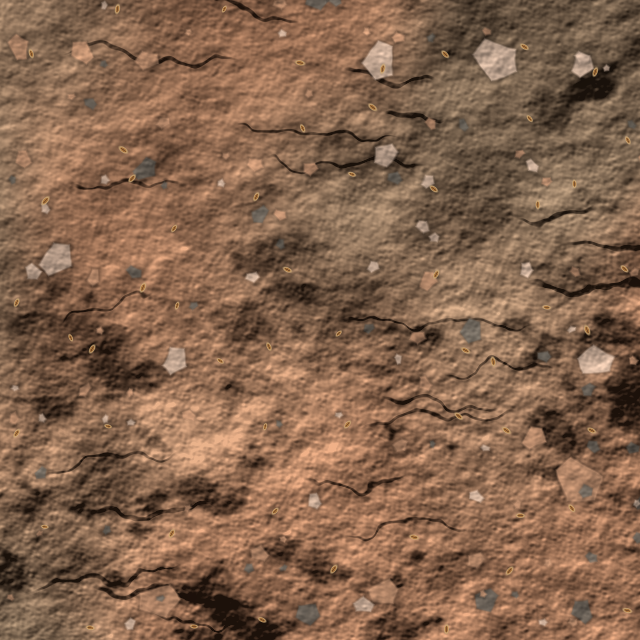
A Shadertoy shader for this texture:

```glsl
// Weathered clay soil: a relief of layered cellular noise lit from the upper left,
// broken by dark hollows and level cracks, with angular pebbles
// and small pale-rimmed seeds scattered on top.

const vec3 SHADOW = vec3(0.09, 0.055, 0.032);
const vec3 CLAY = vec3(0.81, 0.645, 0.525);
const vec3 RED_EARTH = vec3(1.06, 0.97, 0.91);
const vec3 GREY_EARTH = vec3(0.95, 1.0, 0.99);
const vec3 PALE_STONE = vec3(0.80, 0.69, 0.61);
const vec3 SLATE_STONE = vec3(0.39, 0.37, 0.34);
const vec3 SALMON_STONE = vec3(0.72, 0.54, 0.42);
const vec3 SEED_RIM = vec3(0.80, 0.66, 0.46);
const vec3 SEED_BODY = vec3(0.68, 0.46, 0.23);
const vec3 SEED_STRIPE = vec3(0.36, 0.23, 0.12);
const vec2 LIGHT_STEP = vec2(-0.0022, 0.0034);
const vec2 SEED_SIZE = vec2(0.0038, 0.0076);
const float SEED_GRID = 8.0;
const float BASE_TONE = 0.64;
const float HEIGHT_GAIN = 0.16;
const float SHADE_GAIN = 1.25;
const int CRACKS = 22;

vec3 hash3(vec2 p) {
    vec3 q = fract(p.xyx * vec3(0.1031, 0.1030, 0.0973));
    q += dot(q, q.yxz + 33.33);
    return fract((q.xxy + q.yzz) * q.zyx);
}

mat2 rotate(float a) {
    return mat2(cos(a), -sin(a), sin(a), cos(a));
}

// Cellular noise: one signed soft bump per cell, roughly -1 to 1
float bumps(vec2 p) {
    vec2 cell = floor(p), f = p - cell;
    float sum = 0.0;
    for (int y = -1; y <= 1; y++)
    for (int x = -1; x <= 1; x++) {
        vec2 o = vec2(x, y);
        vec3 h = hash3(cell + o + 100.0);
        vec2 d = o + h.xy - f;
        float k = max(0.0, 1.0 - dot(d, d));
        sum += k * k * (2.0 * h.z - 1.0);
    }
    return sum;
}

float layers(vec2 p, int count) {
    float sum = 0.0, gain = 1.0;
    for (int i = 0; i < count; i++) {
        sum += gain * bumps(p);
        p = rotate(0.5) * p * 1.95 + 17.3;
        gain *= 0.62;
    }
    return sum;
}

float relief(vec2 p) {
    return layers(p * vec2(6.5, 8.0), 6);
}

// Sharp line along the crack in x, soft shadow beside it in y
vec2 cracks(vec2 p, vec2 warp) {
    vec2 mark = vec2(0.0);
    for (int i = 0; i < CRACKS; i++) {
        vec3 h = hash3(vec2(i, 7.0)), g = hash3(vec2(i, 31.0));
        vec2 v = p - vec2(h.x, (float(i) + h.y) / float(CRACKS));
        float halfLength = mix(0.05, 0.17, h.z);
        float taper = max(0.0, 1.0 - abs(v.x) / halfLength);
        float bend = 0.007 * sin(v.x * 31.0 + 6.3 * g.x) + 0.004 * sin(v.x * 83.0 + 6.3 * g.y);
        float d = v.y - (g.z - 0.5) * 0.4 * v.x - bend - warp.y;
        float width = sqrt(taper) * mix(0.0008, 0.0038, g.x * g.x) * (1.0 + 40.0 * warp.x);
        float line = 1.0 - smoothstep(width, width + 0.0028, abs(d));
        float halo = exp(-abs(d) / 0.007) * mix(0.3, 1.0, g.x);
        mark = max(mark, vec2(line, halo) * smoothstep(0.0, 0.25, taper));
    }
    return mark;
}

// Five-sided stone inside a grid cell: signed distance and colour seed
vec2 pebble(vec2 p, float grid, float share) {
    vec2 cell = floor(p * grid);
    vec3 h = hash3(cell + grid), g = hash3(cell + grid + 50.0);
    vec2 v = fract(p * grid) - mix(vec2(0.35), vec2(0.65), h.xy);
    float radius = mix(0.09, 0.2, g.x * g.x), d = -1.0;
    for (int i = 0; i < 5; i++) {
        float a = 1.2566 * float(i) + 6.283 * g.y;
        float reach = radius * (0.65 + 0.5 * fract(h.x * 17.0 + float(i) * 0.37));
        d = max(d, dot(v, vec2(cos(a), sin(a))) - reach);
    }
    return vec2(h.z < share ? d / grid : 1.0, g.z);
}

void mainImage(out vec4 fragColor, in vec2 fragCoord) {
    vec2 p = fragCoord / iResolution.y;
    float px = 1.0 / iResolution.y;

    // Soil: smoother at the top, rough and clumped below
    float height = relief(p);
    float shade = height - relief(p + LIGHT_STEP);
    float rough = 1.0 - smoothstep(0.3, 0.85, p.y - 0.25 * (p.x - 0.5));
    float hollow = smoothstep(0.2, 0.95, layers(p * vec2(11.0, 17.0) + 40.0, 4));
    float broad = bumps(p * 2.6 + 9.0);
    float tone = BASE_TONE + (HEIGHT_GAIN * height + SHADE_GAIN * shade) * mix(0.78, 1.1, rough);
    tone += 0.05 * broad - 0.07 * smoothstep(0.9, 1.7, p.x + p.y);
    tone -= hollow * mix(0.13, 0.42, rough);

    // Cracks and one deep slanted cavity
    vec2 warp = 0.008 * vec2(layers(p * 24.0 + 5.0, 3), layers(p * 19.0 + 71.0, 3));
    vec2 crack = cracks(p, warp);
    tone -= 0.16 * crack.y + 0.38 * crack.x;
    vec2 cavity = rotate(0.6) * (p + 2.0 * warp - vec2(0.93, 0.87)) / vec2(0.085, 0.03);
    tone -= 0.5 * (1.0 - smoothstep(0.4, 1.3, length(cavity)));
    vec3 col = mix(SHADOW, CLAY, clamp(tone, 0.02, 1.12));
    col *= mix(GREY_EARTH, RED_EARTH, smoothstep(-0.5, 0.6, broad + 0.5 * rough - 0.2));

    // Pebbles in three sizes
    for (int i = 0; i < 3; i++) {
        float grid = 6.0 * pow(1.9, float(i));
        vec2 stone = pebble(p + 0.3 * warp, grid, 0.3 - 0.07 * float(i));
        vec3 tint = stone.y < 0.35 ? SLATE_STONE : stone.y < 0.7 ? SALMON_STONE : PALE_STONE;
        float cover = 1.0 - smoothstep(-0.0015, 0.0015 + px, stone.x);
        col *= 1.0 - 0.3 * exp(-max(stone.x, 0.0) / 0.004);
        col = mix(col, tint * (1.0 + 0.12 * height + 0.9 * shade), 0.85 * cover);
    }

    // Seeds: pale rim, tan body, dark middle stripe
    vec2 cell = floor(p * SEED_GRID);
    vec3 h = hash3(cell + 300.0), g = hash3(cell + 400.0);
    vec2 v = (fract(p * SEED_GRID) - mix(vec2(0.1), vec2(0.9), h.xy)) / SEED_GRID;
    v = rotate((g.x - 0.35) * 2.4) * v / (SEED_SIZE * mix(0.75, 1.1, g.y));
    float r = length(v), soft = 1.5 * px / SEED_SIZE.y;
    vec3 seed = mix(SEED_BODY, SEED_RIM, smoothstep(0.5, 0.85, r));
    seed = mix(seed, SEED_STRIPE, 0.7 * (1.0 - smoothstep(0.08, 0.3, abs(v.x))) * (1.0 - smoothstep(0.4, 0.75, r)));
    float present = step(h.z, 0.8);
    col = mix(col, seed, present * 0.9 * (1.0 - smoothstep(1.0 - soft, 1.0 + soft, r)));

    fragColor = vec4(clamp(col, 0.0, 1.0), 1.0);
}
```
